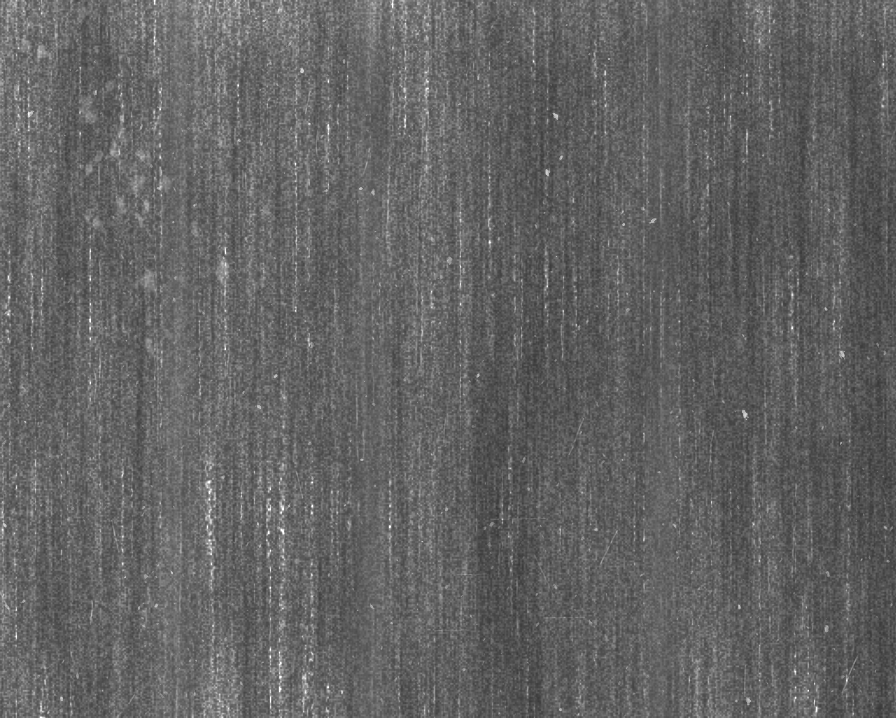
Reproduce this texture procedurally as a Shadertoy shader.

```glsl
// Worn grey metal sheet: fine grain over vertical brushed streaks, with specks,
// thin broken scratches and a diagonal drift of pale blotches at the upper left.
// Grain and streaks add up as log brightness; marks are blended on top.

const vec3  BASE_GREY     = vec3(0.374);
const vec3  MARK_GREY     = vec3(0.76);
const float GRAIN_CELLS   = 410.0;   // grain cells per canvas height
const float GRAIN_FINE    = 0.43;
const float GRAIN_COARSE  = 0.13;
const float STREAK_GAIN   = 1.0;
const float BROAD_GAIN    = 0.15;
const float HIGHLIGHT     = 0.75;    // lengthens the bright tail
const vec3  CALM_BANDS    = vec3(0.245, 0.513, 0.92);  // x of smoother bands
const float CALM_WIDTH    = 0.026;
const int   LONG_SCRATCHES  = 20;
const int   SHORT_SCRATCHES = 46;
const int   CROSS_SCRATCHES = 4;
const int   BLOTCHES        = 34;

float hash(vec2 p) {
    vec3 q = fract(vec3(p.xyx) * 0.1031);
    q += dot(q, q.yzx + 33.33);
    return fract((q.x + q.y) * q.z);
}

vec2 hash2(vec2 p) { return vec2(hash(p), hash(p + 57.3)); }

float noise(vec2 p) {
    vec2 i = floor(p), f = fract(p);
    f = f * f * (3.0 - 2.0 * f);
    return mix(mix(hash(i), hash(i + vec2(1, 0)), f.x),
               mix(hash(i + vec2(0, 1)), hash(i + vec2(1, 1)), f.x), f.y);
}

float segmentDistance(vec2 p, vec2 a, vec2 b) {
    vec2 ab = b - a;
    return length(p - a - ab * clamp(dot(p - a, ab) / dot(ab, ab), 0.0, 1.0));
}

// Soft line or disc coverage for a distance and half width
float cover(float d, float halfWidth) {
    float soft = 0.6 / iResolution.y;
    return 1.0 - smoothstep(max(halfWidth - soft, 0.0), halfWidth + soft, d);
}

float grain(vec2 p) {
    float fine = noise(p * GRAIN_CELLS + 99.5) - 0.5;
    float coarse = noise(p * GRAIN_CELLS * vec2(0.63, 0.41) + 311.0) - 0.5;
    return GRAIN_FINE * fine + GRAIN_COARSE * coarse;
}

float streaks(vec2 p) {
    float s = 0.20 * (noise(vec2(p.x * 390.0, p.y * 24.0 + 11.0)) - 0.5);
    s += 0.16 * (noise(vec2(p.x * 270.0, p.y * 3.0 + 31.0)) - 0.5);
    s += 0.15 * (noise(vec2(p.x * 117.0 + 40.0, p.y * 4.0)) - 0.5);
    s += 0.10 * (noise(vec2(p.x * 37.0 + 80.0, p.y * 1.6)) - 0.5);
    // Sparse bright hairlines, dotted along their length
    float hair = smoothstep(0.70, 0.98, noise(vec2(p.x * 223.0 + 7.0, p.y * 3.5)));
    float dots = noise(vec2(p.x * 350.0, p.y * 210.0));
    s += 0.62 * hair * dots * dots;
    return s * STREAK_GAIN;
}

// One ragged speck in some cells of a grid, denser along certain streaks
float specks(vec2 p, float cells, float share, float size, float seed) {
    vec2 cell = floor(p * cells), id = cell + seed;
    float crowd = 2.0 * noise(vec2(cell.x / cells * 27.0 + seed, cell.y / cells * 3.0));
    vec2 centre = 0.25 + 0.5 * hash2(id);
    vec2 d = (fract(p * cells) - centre) / cells;
    d.x += d.y * (hash(id + 17.0) - 0.5);
    d.y *= mix(0.45, 1.2, hash(id + 3.1));
    float radius = size * mix(0.4, 1.0, hash(id + 8.7));
    float ragged = 0.6 + 0.9 * noise(p * 380.0);
    return step(hash(id + 21.9), share * crowd) * cover(length(d) * ragged, radius)
         * mix(0.25, 1.0, hash(id + 5.3));
}

float scratches(vec2 p, float aspect) {
    float mark = 0.0;
    float dots = noise(p * 290.0 + 17.0);
    for (int i = 0; i < LONG_SCRATCHES; i++) {
        vec2 id = vec2(float(i), 401.0);
        vec2 mid = hash2(id) * vec2(aspect, 1.0);
        float reach = mix(0.10, 0.45, hash(id + 2.0));
        float x = mid.x + (hash(id + 4.0) - 0.5) * 0.05 * (p.y - mid.y);
        x += 0.006 * (noise(vec2(p.y * 6.0, id.x)) - 0.5);
        float ends = 1.0 - smoothstep(reach * 0.5, reach, abs(p.y - mid.y));
        float broken = smoothstep(0.2, 0.8, noise(vec2(p.y * 38.0, id.x * 9.0)));
        mark = max(mark, 0.55 * ends * broken * dots * cover(abs(p.x - x), 0.0013));
    }
    for (int i = 0; i < SHORT_SCRATCHES; i++) {
        vec2 id = vec2(float(i), 733.0);
        vec2 a = hash2(id) * vec2(aspect, 1.0);
        float lean = hash(id + 6.0) - 0.5;
        vec2 way = vec2(lean * lean * lean * 5.0, 1.0) * mix(0.008, 0.06, hash(id + 9.0));
        vec2 bent = p + vec2(0.004 * (noise(vec2(p.y * 45.0, id.x)) - 0.5), 0.0);
        float line = cover(segmentDistance(bent, a, a + way), 0.0010);
        mark = max(mark, line * (0.15 + 0.9 * dots) * mix(0.2, 0.75, hash(id + 12.0)));
    }
    for (int i = 0; i < CROSS_SCRATCHES; i++) {
        vec2 id = vec2(float(i), 977.0);
        vec2 a = vec2(0.45, 0.08) + hash2(id) * vec2(0.5, 0.25);
        vec2 way = vec2(mix(0.03, 0.08, hash(id + 2.0)), 0.001);
        mark = max(mark, 0.5 * dots * cover(segmentDistance(p, a, a + way), 0.0008));
    }
    return mark;
}

float blotches(vec2 p) {
    float mark = 0.0;
    vec2 warp = 0.012 * (vec2(noise(p * 90.0), noise(p * 90.0 + 50.0)) - 0.5);
    for (int i = 0; i < BLOTCHES; i++) {
        vec2 id = vec2(float(i), 155.0);
        vec2 centre = mix(vec2(0.06, 0.92), vec2(0.27, 0.56), hash(id));
        centre += (hash2(id + 3.0) - 0.5) * vec2(0.09, 0.26);
        float radius = mix(0.004, 0.012, hash(id + 7.0));
        float d = length((p - centre + warp) * vec2(1.0, 0.68));
        float body = 1.0 - smoothstep(radius * 0.4, radius * 1.15, d);
        mark = max(mark, body * mix(0.16, 0.5, hash(id + 11.0)));
    }
    return mark;
}

void mainImage(out vec4 fragColor, in vec2 fragCoord) {
    vec2 p = fragCoord / iResolution.y;
    float aspect = iResolution.x / iResolution.y;

    // Brushed metal, quieter inside the calm bands
    vec3 bandOffset = (vec3(p.x) - CALM_BANDS) / CALM_WIDTH;
    float calm = min(dot(exp(-bandOffset * bandOffset), vec3(1.0)), 1.0);
    float tone = (grain(p) + streaks(p)) * mix(1.0, 0.65, calm) + 0.04 * calm;

    // Broad shading: lighter top and left, darker right of centre
    vec2 fromDark = p - vec2(0.85, 0.55);
    tone += 0.13 * smoothstep(0.90, 1.0, p.y) + 0.10 * (0.5 - p.x / aspect);
    tone -= 0.10 * exp(-7.0 * dot(fromDark, fromDark));
    tone += BROAD_GAIN * (noise(p * vec2(9.0, 1.5) + 5.0) - 0.5);
    tone += BROAD_GAIN * (noise(p * vec2(17.0, 6.0) + 65.0) - 0.5);
    vec3 color = BASE_GREY * exp(tone + HIGHLIGHT * tone * abs(tone) * step(0.0, tone));

    // Marks on the surface
    float mark = max(scratches(p, aspect), blotches(p));
    mark = max(mark, 0.60 * specks(p, 97.0, 0.09, 0.0017, 13.0));
    mark = max(mark, 0.90 * specks(p, 43.0, 0.08, 0.0023, 71.0));
    mark = max(mark, 1.00 * specks(p, 15.0, 0.11, 0.0036, 37.0));
    color = mix(color, MARK_GREY * exp(0.6 * tone), mark);

    fragColor = vec4(clamp(color, 0.0, 1.0), 1.0);
}
```
